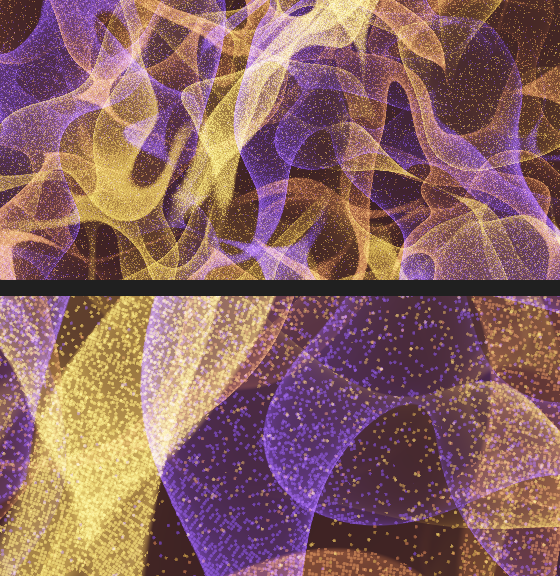
Top: the whole. Bottom: its middle third, enlarged.
Give the GLSL for this background, as a WebGL 1 fragment shader.

```glsl
precision highp float;
// Glowing folded veils of gold, orange and violet dust on a dark brown ground.
uniform vec2 u_resolution;

const float GRAINS_PER_HEIGHT = 250.0;
const vec3 GROUND = vec3(0.27, 0.14, 0.15);
const vec3 GOLD = vec3(1.0, 0.70, 0.17);
const vec3 ORANGE = vec3(1.0, 0.48, 0.22);
const vec3 VIOLET = vec3(0.38, 0.20, 1.15);
const vec3 BRIGHT_GOLD = vec3(1.0, 0.74, 0.22);

float hash(vec2 p) {
  return fract(sin(dot(p, vec2(127.1, 311.7))) * 43758.5453);
}

vec2 gradientAt(vec2 cell) {
  float angle = 6.2832 * hash(cell);
  return vec2(cos(angle), sin(angle));
}

// Gradient noise, roughly -0.6 to 0.6
float noise(vec2 p) {
  vec2 i = floor(p);
  vec2 f = fract(p);
  vec2 w = f * f * f * (f * (f * 6.0 - 15.0) + 10.0);
  vec2 e = vec2(1.0, 0.0);
  float a = dot(gradientAt(i), f);
  float b = dot(gradientAt(i + e.xy), f - e.xy);
  float c = dot(gradientAt(i + e.yx), f - e.yx);
  float d = dot(gradientAt(i + e.xx), f - e.xx);
  return mix(mix(a, b, w.x), mix(c, d, w.x), w.y);
}

vec2 swirl(vec2 p, float amount) {
  return p + amount * vec2(noise(p * 1.9 + 4.3), noise(p * 1.9 + 19.7));
}

vec2 rotate(vec2 p, float angle) {
  float c = cos(angle);
  float s = sin(angle);
  return vec2(c * p.x - s * p.y, s * p.x + c * p.y);
}

// Density of a folded sheet: bright rims that meet in cusps
float foldDensity(float across, float spread) {
  float inside = 1.3 * spread * spread * spread - across * across;
  float depth = max(inside, 0.0);
  float rim = 0.03 * inversesqrt(depth + 0.0012) + 0.002 / (depth + 0.004);
  return smoothstep(-0.0005, 0.002, inside) * rim;
}

// Wide curling sheet whose brightness drifts over large distances
float veil(vec2 p, float seed) {
  vec2 q = swirl(rotate(p, 2.4 * seed) + vec2(7.3, 3.1) * seed, 0.5);
  float across = noise(q * 1.8);
  float spread = 0.2 + noise(q * 1.5 + 31.0);
  float drift = smoothstep(-0.35, 0.4, noise(p * 1.3 + 13.7 * seed));
  return 2.0 * drift * foldDensity(across, spread);
}

// Bright ribbon climbing from the lower middle to the upper right
float ribbon(vec2 p, float seed) {
  vec2 q = swirl(p + 5.7 * seed, 0.3);
  float climb = p.y - 0.4;
  float path = 0.69 + 0.42 * (climb + sqrt(climb * climb + 0.01));
  float across = p.x - path + 0.22 * noise(q * 2.6);
  float spread = 0.2 + 0.25 * noise(q * 2.6 + 11.0) - 0.8 * max(0.3 - p.y, 0.0);
  return foldDensity(across, spread);
}

// Drop hanging from the top edge, closing in a point
float pendant(vec2 p) {
  float across = 1.6 * (p.x - 1.28) + 0.2 * noise(p * 3.0);
  return foldDensity(across, 0.65 * (p.y - 0.68));
}

// Scattered round grains, more numerous where the dust is dense
float grains(vec2 p, float density, float seed) {
  vec2 g = rotate(p * GRAINS_PER_HEIGHT, 0.7 + 1.3 * seed);
  vec2 id = floor(g) + 37.0 * seed;
  vec2 jitter = 0.4 * (vec2(hash(id + 5.1), hash(id + 9.7)) - 0.5);
  float dotShape = 1.0 - smoothstep(0.2, 0.8, length(fract(g) - 0.5 - jitter));
  float chance = clamp(0.8 * density, 0.0, 1.0);
  return 1.7 * dotShape * step(1.0 - chance, hash(id));
}

float dust(vec2 p, float density, float seed) {
  return 0.62 * density + 0.38 * grains(p, density + 0.012, seed);
}

vec3 tintOf(float index) {
  float kind = mod(index, 3.0);
  vec3 warm = mix(GOLD, ORANGE, step(0.5, kind));
  return mix(warm, VIOLET, step(1.5, kind));
}

void main() {
  vec2 p = gl_FragCoord.xy / u_resolution.y;
  vec3 light = GROUND;

  // Tall dark hollow beside the ribbon
  vec2 h = (p - vec2(1.17, 0.52)) / vec2(0.11, 0.3);
  float clearing = 1.0 - 0.75 * exp(-dot(h, h));

  // Overlapping veils
  for (int i = 0; i < 9; i++) {
    float seed = float(i) + 1.0;
    float density = veil(p, seed) * clearing;
    light += tintOf(float(i)) * dust(p, density, seed);
  }

  // Folds of the central ribbon and the drop beside it
  for (int i = 0; i < 2; i++) {
    float seed = float(i) + 12.0;
    light += 1.6 * BRIGHT_GOLD * dust(p, ribbon(p, seed), seed);
  }
  light += 1.4 * BRIGHT_GOLD * dust(p, pendant(p), 15.0);

  gl_FragColor = vec4(1.0 - exp(-light), 1.0);
}
```
